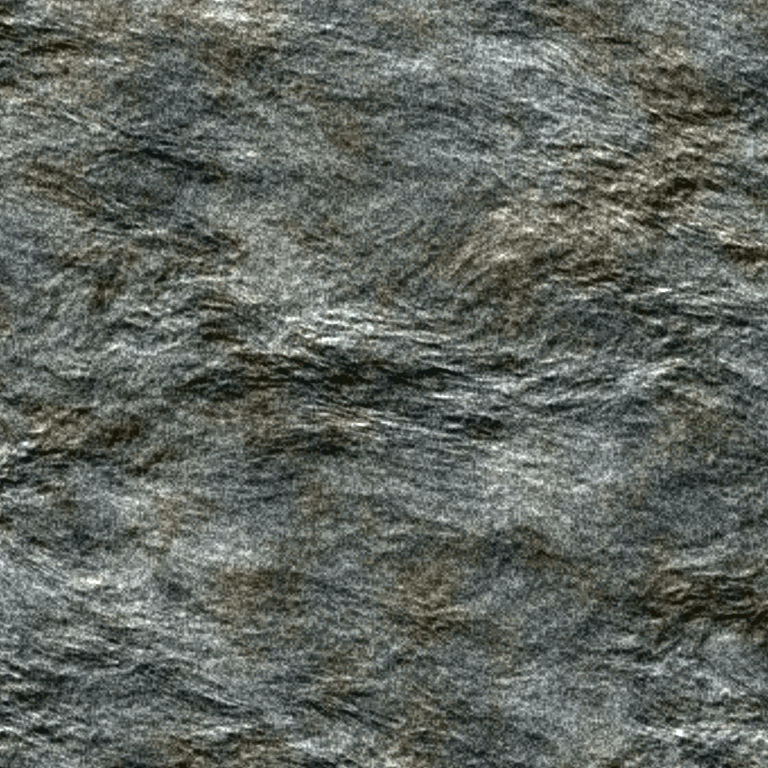
A WebGL 1 fragment shader for this texture:

```glsl
precision highp float;
uniform vec2 u_resolution;

vec2 hash2(vec2 p) {
  vec3 h = fract(p.xyx * vec3(0.1031, 0.1030, 0.0973));
  h += dot(h, h.yzx + 33.33);
  return fract((h.xx + h.yz) * h.zy);
}

float valueNoise(vec2 p) {
  vec2 cell = floor(p);
  vec2 f = fract(p);
  f = f * f * (3.0 - 2.0 * f);
  float low = mix(hash2(cell).x, hash2(cell + vec2(1.0, 0.0)).x, f.x);
  float high = mix(hash2(cell + vec2(0.0, 1.0)).x, hash2(cell + 1.0).x, f.x);
  return mix(low, high, f.y);
}

// Squared distance to the nearest cell point: hollows with sharp crests
float cellular(vec2 p) {
  vec2 cell = floor(p);
  vec2 f = fract(p);
  float nearest = 2.0;
  for (int y = -1; y <= 1; y++) {
    for (int x = -1; x <= 1; x++) {
      vec2 neighbour = vec2(float(x), float(y));
      vec2 offset = neighbour + hash2(cell + neighbour) - f;
      nearest = min(nearest, dot(offset, offset));
    }
  }
  return nearest;
}

vec2 turn(vec2 p, float angle) {
  float c = cos(angle);
  float s = sin(angle);
  return vec2(c * p.x - s * p.y, s * p.x + c * p.y);
}

vec2 warp(vec2 p, float scale, float amount) {
  vec2 q = p * scale;
  return p + amount * (vec2(valueNoise(q), valueNoise(q + 37.4)) - 0.5);
}

// Stretched, tilted and gently buckled layers of the rock
vec2 strata(vec2 p, float scale) {
  vec2 q = turn(p, 0.22) * vec2(0.6, 1.0) * scale + 11.0;
  return warp(warp(q, 0.5, 0.6), 1.9, 0.22);
}

float rockHeight(vec2 p) {
  vec2 q = strata(p, 9.0);
  float height = 0.0;
  float amplitude = 1.0;
  for (int i = 0; i < 5; i++) {
    height += amplitude * (valueNoise(q) + 0.75 * cellular(q + 5.3));
    q = turn(q, 0.25) * 2.03 + 17.1;
    amplitude *= 0.61;
  }
  return height;
}

float patches(vec2 q) {
  return 0.45 * valueNoise(q) + 0.3 * valueNoise(q * 2.1 + 9.2)
       + 0.25 * valueNoise(q * 4.7 + 23.6);
}

vec3 stoneColour(float tone, float warmth) {
  vec3 coolTint = vec3(-0.022, 0.013, 0.005);
  vec3 ochreTint = vec3(0.016, 0.012, -0.045);
  return vec3(tone) + mix(coolTint, ochreTint, warmth);
}

void main() {
  vec2 p = gl_FragCoord.xy / u_resolution.y;

  // Light from above, slightly left
  vec2 lightStep = 0.0024 * vec2(-0.35, 0.94);
  float relief = rockHeight(p - lightStep) - rockHeight(p + lightStep);
  float roughness = mix(0.55, 1.45, valueNoise(p * 5.5 + 61.0));

  // Pale crust on broad slabs
  vec2 layer = strata(p, 9.0);
  float crust = smoothstep(0.56, 0.66, patches(layer + 43.0));
  float stain = patches(layer * 0.8 + 71.0);

  // Fine mineral grain
  float grain = 0.65 * valueNoise(p * 340.0) + 0.35 * valueNoise(turn(p, 0.6) * 190.0 + 31.0);

  float shade = 1.4 * relief * roughness * mix(1.0, 0.75, crust)
              + 0.36 * (stain - 0.5) + 0.11 * (crust - 0.2)
              + 0.42 * (grain - 0.5);
  float tone = 0.38 + shade + 0.5 * shade * shade;
  tone = max(tone, 0.07);

  float mineral = 0.8 * patches(p * 9.0 + 83.0) + 0.2 * valueNoise(p * 260.0 + 19.0);
  float warmth = smoothstep(0.34, 0.68, mineral) * mix(1.0, 0.45, crust);
  gl_FragColor = vec4(clamp(stoneColour(tone, warmth), 0.0, 1.0), 1.0);
}
```
